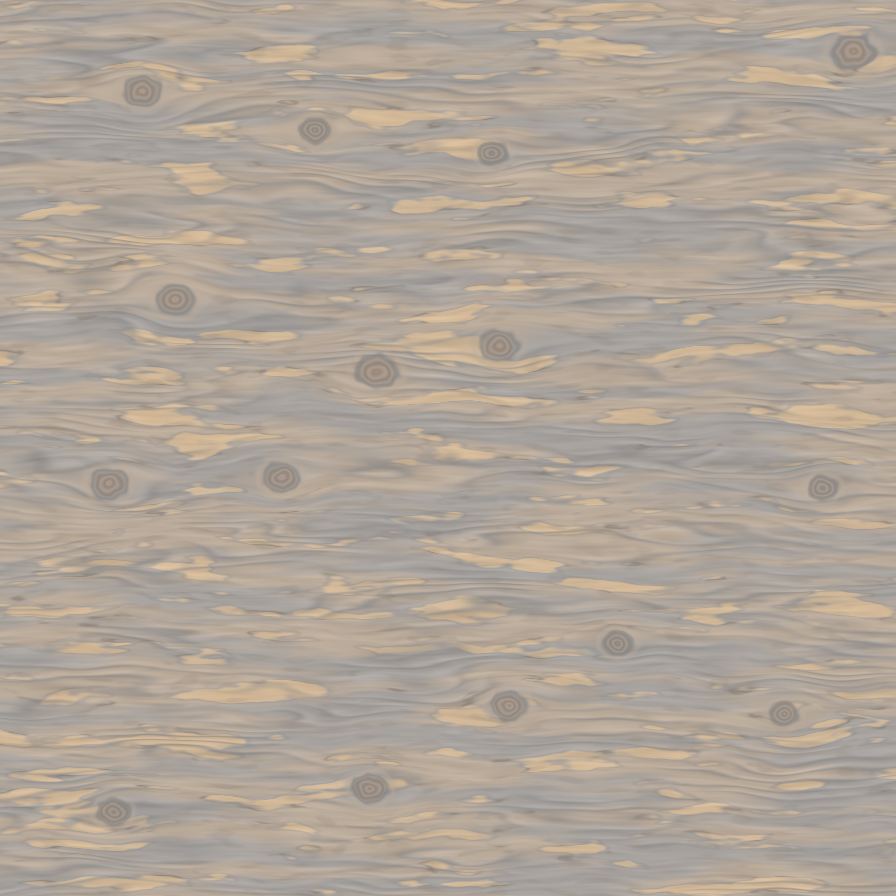
Reproduce this texture procedurally as a Shadertoy shader.

```glsl
// Weathered wood with horizontal grain, peeling streaks and scattered knots.
// Stretched gradient noise gives the tones and peels; contour lines of a
// warped height make the grain, which bends around knots on a jittered grid.

const vec3 GREY  = vec3(0.655, 0.637, 0.622);
const vec3 BEIGE = vec3(0.735, 0.672, 0.605);
const vec3 PEACH = vec3(0.840, 0.730, 0.590);
const vec3 SLATE = vec3(0.550, 0.545, 0.545);
const vec3 BROWN = vec3(0.540, 0.495, 0.450);
const float TAU = 6.28318;
const float KNOT_CELLS = 4.0;

vec2 hash2(vec2 p) {
    vec3 q = fract(p.xyx * vec3(0.1031, 0.1030, 0.0973));
    q += dot(q, q.yzx + 33.33);
    return fract((q.xx + q.yz) * q.zy);
}

float cornerSlope(vec2 cell, vec2 corner, vec2 f) {
    return dot(hash2(cell + corner) * 2.0 - 1.0, f - corner);
}

float gradientNoise(vec2 p) {
    vec2 i = floor(p), f = p - i;
    vec2 u = f * f * f * (f * (f * 6.0 - 15.0) + 10.0);
    float low = mix(cornerSlope(i, vec2(0, 0), f), cornerSlope(i, vec2(1, 0), f), u.x);
    float high = mix(cornerSlope(i, vec2(0, 1), f), cornerSlope(i, vec2(1, 1), f), u.x);
    return mix(low, high, u.y);
}

float fbm(vec2 p, int octaves) {
    float sum = 0.0, amplitude = 1.0;
    for (int i = 0; i < octaves; i++) {
        sum += amplitude * gradientNoise(p);
        p = p * 2.03 + vec2(17.3, 9.7);
        amplitude *= 0.5;
    }
    return sum;
}

// Pulls the grain around every nearby knot; reports the closest one.
vec2 bendAroundKnots(vec2 p, out float knotDistance, out float knotSeed) {
    vec2 bent = p, home = floor(p * KNOT_CELLS);
    knotDistance = 100.0;
    knotSeed = 0.0;
    for (int y = -1; y <= 1; y++) {
        for (int x = -1; x <= 1; x++) {
            vec2 cell = home + vec2(x, y);
            vec2 jitter = hash2(cell + 71.0), traits = hash2(cell + 143.0);
            if (traits.y > 0.92) continue;
            vec2 d = p - (cell + 0.12 + 0.76 * jitter) / KNOT_CELLS;
            float radius = mix(0.012, 0.018, traits.x);
            vec2 reach = d / (radius * vec2(3.2, 1.9));
            bent.y -= 0.85 * d.y * exp(-dot(reach, reach));
            float dist = length(d / (radius * vec2(1.25, 1.0)));
            if (dist < knotDistance) {
                knotDistance = dist;
                knotSeed = traits.x;
            }
        }
    }
    return bent;
}

vec3 grainColor(vec2 g) {
    // Broad grey and beige streaks
    float tone = fbm(g * vec2(3.5, 32.0) + 5.0, 4);
    vec3 color = mix(GREY, BEIGE, smoothstep(-0.28, 0.24, tone));

    // Bare peach wood with ragged rims
    float peel = fbm(g * vec2(7.0, 42.0) + 31.0, 3)
               + 0.22 * fbm(g * vec2(34.0, 120.0), 2) + 0.15 * tone;
    float rim = exp(-pow((peel - 0.20) / 0.05, 2.0));
    color = mix(color, PEACH, 0.85 * smoothstep(0.22, 0.34, peel));
    color = mix(color, SLATE, 0.28 * rim);

    // Grain grooves with a soft lit side
    float height = g.y * 72.0 + 4.2 * fbm(g * vec2(2.6, 15.0) + 53.0, 3);
    float clarity = 1.0 - smoothstep(0.3, 0.7, fwidth(height));
    float depth = smoothstep(-0.3, 0.35, fbm(g * vec2(5.0, 26.0) + 87.0, 2));
    float groove = pow(0.5 + 0.5 * cos(TAU * height), 4.0);
    color = mix(color, SLATE, 0.62 * groove * depth * clarity);
    color += 0.022 * sin(TAU * height) * depth * clarity;

    // Dark flecks beside the peels and fine fibres
    float fleck = smoothstep(0.14, 0.38, gradientNoise(g * vec2(26.0, 115.0)));
    color = mix(color, BROWN, fleck * (0.18 + 0.45 * rim));
    return color * (1.0 + 0.10 * fbm(g * vec2(13.0, 150.0) + 11.0, 2));
}

vec3 addKnot(vec3 color, vec2 p, float dist, float seed) {
    float wobble = dist + 0.28 * gradientNoise(p * 75.0);
    float rings = 0.5 + 0.5 * cos(TAU * (wobble * 2.7 + seed));
    vec3 heart = mix(BROWN, GREY, 0.15 + 0.55 * rings);
    heart += vec3(0.06, 0.01, -0.02) * seed * exp(-3.0 * wobble * wobble);
    color = mix(color, heart, 0.9 * (1.0 - smoothstep(0.80, 1.08, wobble)));
    float outline = exp(-pow((wobble - 1.0) / 0.13, 2.0));
    float halo = exp(-pow((wobble - 1.38) / 0.18, 2.0));
    color = mix(color, SLATE * 0.94, 0.6 * outline);
    return mix(color, BEIGE, 0.4 * halo);
}

void mainImage(out vec4 fragColor, in vec2 fragCoord) {
    vec2 p = fragCoord / iResolution.y;
    float knotDistance, knotSeed;
    vec2 grain = bendAroundKnots(p, knotDistance, knotSeed);
    grain.y += 0.014 * gradientNoise(grain * vec2(4.0, 9.0))
             + 0.006 * gradientNoise(grain * vec2(13.0, 32.0) + 3.0);
    vec3 color = addKnot(grainColor(grain), p, knotDistance, knotSeed);
    fragColor = vec4(color, 1.0);
}
```
